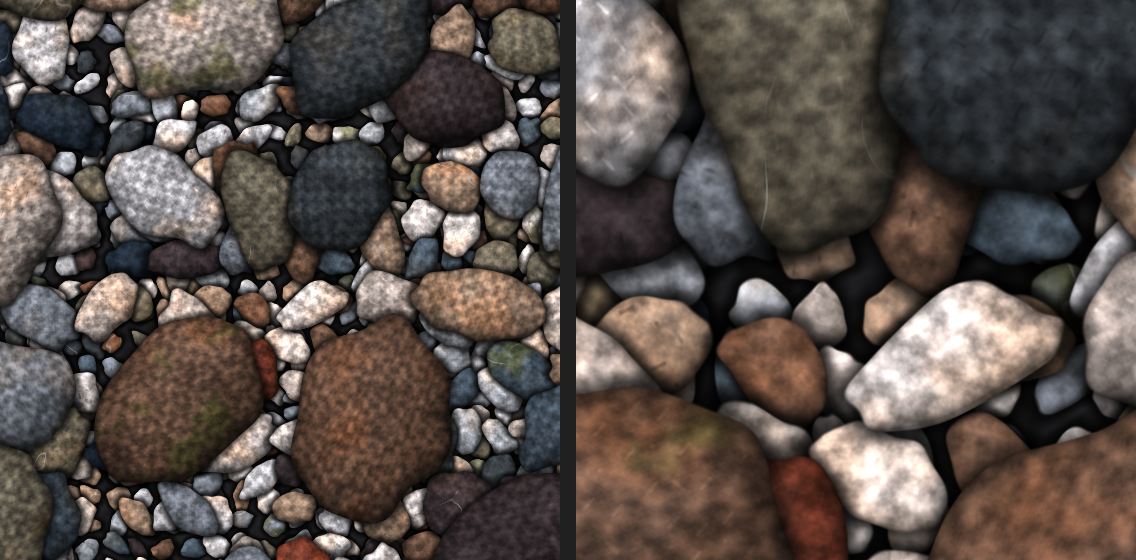
Left, the full canvas; right, a detail of the centre.
Give the GLSL for this texture, as a Shadertoy shader.

```glsl
// Beach pebbles of many sizes heaped in overlapping layers under soft daylight.
#define LAYERS 5
#define SMALLEST 0.046     // cell of the smallest stones, in canvas heights
#define GROWTH 1.6         // size ratio between layers
#define FACETS 7           // flattened sides per stone
#define FACET_POWER 7.0    // higher gives harder corners
#define DOME 3.0           // higher gives flatter tops
#define EDGE 0.0025        // softness of the outlines
#define SHADOW 0.010       // reach of the contact shadows
#define BUMP 0.85          // roughness of the surface
#define LIGHT vec3(-0.25, 0.45, 0.86)
#define GAP_COLOR vec3(0.12, 0.12, 0.13)

const float TAU = 6.28318;
const vec3 RUST = vec3(0.44, 0.21, 0.15);

// Stone colours from dark to light
const vec3 STONES[12] = vec3[12](
    vec3(0.12, 0.16, 0.21), vec3(0.22, 0.18, 0.19), vec3(0.22, 0.24, 0.26),
    vec3(0.27, 0.32, 0.37), vec3(0.41, 0.30, 0.24), vec3(0.42, 0.39, 0.33),
    vec3(0.46, 0.48, 0.52), vec3(0.62, 0.51, 0.43), vec3(0.63, 0.64, 0.67),
    vec3(0.74, 0.68, 0.65), vec3(0.77, 0.76, 0.78), vec3(0.83, 0.79, 0.78));

float hash(vec2 p) {
    return fract(sin(dot(p, vec2(127.1, 311.7))) * 43758.5);
}

float noise(vec2 p) {
    vec2 i = floor(p), f = fract(p);
    f = f * f * (3.0 - 2.0 * f);
    return mix(mix(hash(i), hash(i + vec2(1, 0)), f.x),
               mix(hash(i + vec2(0, 1)), hash(i + vec2(1, 1)), f.x), f.y);
}

float fbm(vec2 p) {
    float sum = 0.0, amp = 0.53;
    for (int i = 0; i < 4; i++) {
        sum += amp * noise(p);
        p = mat2(1.6, 1.2, -1.2, 1.6) * p + 3.7;
        amp *= 0.5;
    }
    return sum;
}

// Rounded polygon: 0 at the centre, 1 on the outline; slope is its gradient
float stoneGauge(vec2 p, vec2 id, out vec2 slope) {
    float sum = 0.0;
    slope = vec2(0);
    for (int i = 0; i < FACETS; i++) {
        vec2 seed = id + float(i) * vec2(5.3, 2.9);
        float angle = TAU * (float(i) + 0.5 * hash(seed)) / float(FACETS);
        vec2 side = vec2(cos(angle), sin(angle)) / mix(0.76, 1.1, hash(seed + 0.7));
        float reach = max(dot(p, side), 0.001);
        float weight = pow(reach, FACET_POWER - 1.0);
        sum += weight * reach;
        slope += weight * side;
    }
    float gauge = pow(sum, 1.0 / FACET_POWER);
    slope /= pow(gauge, FACET_POWER - 1.0);
    return gauge;
}

// Stone colour with stains, grain, moss, flecks and pale veins
vec3 mineral(vec2 p, vec2 id, float size) {
    float pick = pow(hash(id + 0.31), mix(0.60, 0.98, size));
    vec3 color = STONES[int(min(pick * 12.0, 11.0))];
    if (size > 0.4 && hash(id + 0.37) > 0.95) color = RUST;
    float blotch = fbm(p * 11.0);
    float grain = fbm(p * 100.0);
    color = mix(color, color * vec3(1.0, 0.89, 0.79), smoothstep(0.48, 0.78, blotch));
    color *= mix(0.68, 1.32, blotch) * mix(0.52, 1.48, grain);
    float moss = step(0.88, hash(id + 0.53)) * smoothstep(0.48, 0.68, fbm(p * 16.0 + 5.0));
    color = mix(color, vec3(0.33, 0.33, 0.17) * (0.6 + 0.8 * grain), 0.6 * moss);
    float crack = abs(fbm(p * vec2(5.0, 11.0) + 8.0) - 0.5);
    float vein = step(0.65, hash(id + 0.77)) * (1.0 - smoothstep(0.001, 0.010, crack));
    color = mix(color, vec3(0.70, 0.70, 0.71), 0.5 * vein * smoothstep(0.35, 0.6, blotch));
    float fleck = smoothstep(0.78, 0.94, noise(p * 130.0));
    return color * (1.0 + 0.7 * fleck * (hash(id + 0.91) - 0.55));
}

// Lays one stone, with its shadow, over the colour below
vec3 layStone(vec3 below, vec2 p, vec2 id, float cell, float size) {
    float turn = TAU * hash(id + 0.13);
    mat2 spin = mat2(cos(turn), -sin(turn), sin(turn), cos(turn));
    float stretch = mix(1.02, 1.42, hash(id + 0.23));
    float radius = cell * mix(0.44, 0.58, hash(id + 0.43));
    vec2 axes = vec2(stretch, 1.0 / stretch);
    vec2 local = spin * p;
    vec2 q = local / (axes * radius);
    if (dot(q, q) > 4.5) return below;

    vec2 wobble = q * 2.2 + id * 3.1;
    q += 0.22 * (vec2(noise(wobble), noise(wobble + 17.0)) - 0.5);
    vec2 slope;
    float gauge = stoneGauge(q, id, slope);
    float shade = smoothstep(0.95, 1.0 + (SHADOW + 0.035 * cell) / radius, gauge);
    below *= mix(0.25, 1.0, shade);
    float cover = 1.0 - smoothstep(1.0 - EDGE / radius, 1.0, gauge);
    if (cover <= 0.0) return below;

    // Domed surface roughened by noise
    float inside = min(gauge, 0.995);
    vec2 grainPos = local + id * 1.37;
    vec2 rough = vec2(fbm(grainPos * 42.0), fbm(grainPos * 42.0 + 31.0)) - 0.5;
    vec2 tilt = (slope / axes) * spin * pow(inside, DOME - 1.0);
    float rise = pow(1.0 - pow(inside, DOME), (DOME - 1.0) / DOME);
    vec3 normal = normalize(vec3(tilt + BUMP * rough, rise + 0.25));

    vec3 light = normalize(LIGHT);
    float diffuse = max(dot(normal, light), 0.0);
    float sheen = pow(max(dot(normal, normalize(light + vec3(0, 0, 1))), 0.0), 14.0);
    float rim = mix(0.62, 1.0, smoothstep(0.0, 0.45, rise));
    vec3 color = mineral(grainPos, id, size) * (0.38 + 0.82 * diffuse) * rim;
    color += 0.05 * sheen * vec3(0.95, 0.95, 1.0);
    return mix(below, color, cover);
}

void mainImage(out vec4 fragColor, in vec2 fragCoord) {
    vec2 uv = fragCoord / iResolution.y;
    vec3 color = GAP_COLOR * (0.6 + 0.8 * fbm(uv * 50.0));
    float cell = SMALLEST;
    // Small stones first, larger and sparser ones on top
    for (int layer = 0; layer < LAYERS; layer++) {
        float size = float(layer) / float(LAYERS - 1);
        vec2 grid = uv / cell + float(layer) * 0.37;
        for (int k = 0; k < 9; k++) {
            vec2 corner = floor(grid) + vec2(k % 3 - 1, 1 - k / 3);
            vec2 id = corner + float(layer) * 37.0;
            if (hash(id + 0.61) > mix(1.0, 0.40, sqrt(size))) continue;
            vec2 center = corner + 0.5 + 0.4 * (vec2(hash(id), hash(id + 0.19)) - 0.5);
            color = layStone(color, (grid - center) * cell, id, cell, size);
        }
        cell *= GROWTH;
    }
    fragColor = vec4(clamp(color, 0.0, 1.0), 1.0);
}
```
